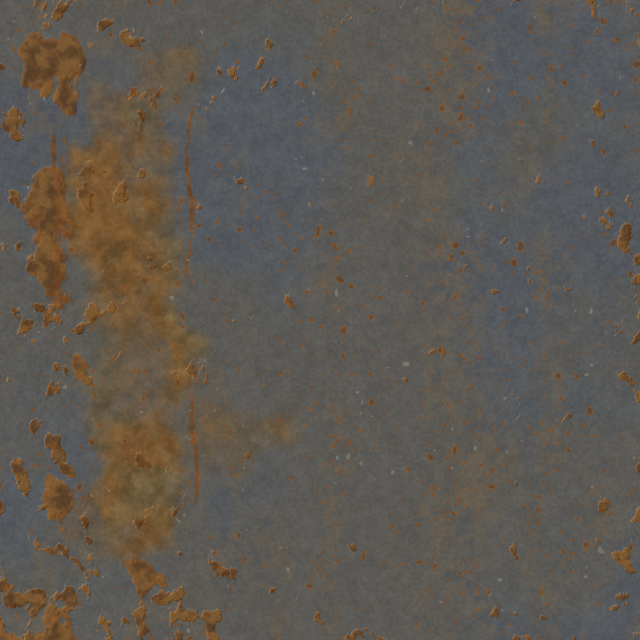
Reproduce this texture procedurally as a Shadertoy shader.

```glsl
const vec3 BLUE_STEEL = vec3(0.332, 0.348, 0.368);
const vec3 OLIVE_STEEL = vec3(0.358, 0.352, 0.335);
const vec3 HAZE = vec3(0.40, 0.355, 0.29);
const vec3 OCHRE = vec3(0.43, 0.355, 0.235);
const vec3 RUST = vec3(0.48, 0.335, 0.17);
const vec3 DARK_RUST = vec3(0.37, 0.255, 0.15);
const vec3 ORANGE = vec3(0.56, 0.33, 0.15);
const vec3 PALE = vec3(0.54, 0.53, 0.49);

float hash(vec2 p) {
    vec3 q = fract(p.xyx * 0.1031);
    q += dot(q, q.yzx + 33.33);
    return fract((q.x + q.y) * q.z);
}

float noise(vec2 p) {
    vec2 cell = floor(p), f = fract(p);
    f = f * f * (3.0 - 2.0 * f);
    float low = mix(hash(cell), hash(cell + vec2(1, 0)), f.x);
    float high = mix(hash(cell + vec2(0, 1)), hash(cell + vec2(1, 1)), f.x);
    return mix(low, high, f.y);
}

float fbm(vec2 p) {
    float sum = 0.0, gain = 0.516;
    for (int i = 0; i < 5; i++) {
        sum += gain * noise(p);
        p = mat2(0.8, 0.6, -0.6, 0.8) * p * 2.0 + 17.3;
        gain *= 0.5;
    }
    return sum;
}

// Soft bump around a centre value
float bell(float x, float centre, float width) {
    float t = (x - centre) / width;
    return exp(-t * t);
}

// Soft-edged rectangle
float softBox(vec2 p, vec2 low, vec2 high, float blur) {
    vec2 s = smoothstep(low - blur, low + blur, p)
           * (1.0 - smoothstep(high - blur, high + blur, p));
    return s.x * s.y;
}

// Cellular pits: distance to scattered ovals, in canvas units
float pitDistance(vec2 p, float scale, float density) {
    vec2 q = p * scale, cell = floor(q);
    float nearest = 1.0;
    for (int y = -1; y <= 1; y++)
    for (int x = -1; x <= 1; x++) {
        vec2 id = cell + vec2(x, y);
        vec2 centre = id + vec2(hash(id + 3.7), hash(id + 71.9));
        float size = mix(0.10, 0.32, pow(hash(id + 29.1), 2.0));
        vec2 offset = (q - centre) * vec2(1.0, mix(0.55, 1.1, hash(id + 51.3)));
        float d = length(offset) - size;
        if (hash(id + scale) < density) nearest = min(nearest, d);
    }
    return nearest / scale;
}

float fillPit(float d) {
    return 1.0 - smoothstep(-0.0012, 0.0010, d);
}

// Thin vertical crack with a wandering course
float crack(vec2 p, float x, float low, float high) {
    float course = x + 0.004 * sin(p.y * 31.0) + 0.010 * (fbm(p * 24.0) - 0.5);
    float width = 0.004 * noise(vec2(x * 90.0, p.y * 35.0));
    float line = 1.0 - smoothstep(width, width + 0.002, abs(p.x - course));
    return line * smoothstep(low, low + 0.02, p.y) * (1.0 - smoothstep(high - 0.02, high, p.y));
}

// Vertical lanes where corrosion gathers
float lanes(vec2 p) {
    float x = p.x + 0.012 * sin(p.y * 13.0) + 0.03 * (noise(p * 18.0) - 0.5);
    float sum = bell(x, 0.525, 0.018) + bell(x, 0.71, 0.045) + bell(x, 0.85, 0.016);
    return sum * smoothstep(0.3, 0.65, noise(vec2(x * 4.0, p.y * 7.0)));
}

// Flaked paint: small worms plus large chips, positive inside
float flakeField(vec2 p) {
    float edges = (1.0 - smoothstep(0.02, 0.5, p.x)) + smoothstep(0.80, 1.0, p.x)
                + 0.5 * smoothstep(0.86, 1.0, p.y) + 0.5 * (1.0 - smoothstep(0.0, 0.22, p.y));
    vec2 bent = p + 0.006 * vec2(sin(p.y * 47.0), sin(p.x * 53.0));
    float worms = fbm(bent * vec2(36.0, 29.0)) - 0.80 + 0.135 * min(edges, 1.1);
    float gather = bell(p.x, 0.08, 0.055) + bell(p.x, 0.27, 0.10) * bell(p.y, 0.08, 0.07);
    float chips = fbm(bent * vec2(14.0, 10.0) + 8.0) - mix(0.86, 0.53, min(gather, 1.0));
    return max(worms, chips);
}

void mainImage(out vec4 fragColor, in vec2 fragCoord) {
    vec2 p = fragCoord / iResolution.xy;
    float broad = fbm(p * vec2(5.0, 4.0) + 2.0);
    float fine = fbm(p * 60.0);
    float grain = noise(p * 250.0) - 0.5;

    // Steel with faint olive haze
    vec3 colour = mix(BLUE_STEEL, OLIVE_STEEL, smoothstep(0.36, 0.62, broad));
    float lane = lanes(p);
    float haze = 0.45 * smoothstep(0.48, 0.75, fbm(p * vec2(16.0, 7.0) + 31.0)) + 0.5 * lane;
    colour = mix(colour, HAZE, haze * smoothstep(0.3, 0.65, fine));

    // Broad rust stains
    vec2 warped = p + 0.13 * (vec2(fbm(p * 11.0), fbm(p * 11.0 + 40.0)) - 0.5);
    float stain = softBox(warped, vec2(0.135, 0.13), vec2(0.29, 0.89), 0.024);
    stain = max(stain, 0.55 * softBox(warped, vec2(0.29, 0.28), vec2(0.48, 0.365), 0.025));
    stain *= 0.35 + 0.65 * smoothstep(0.32, 0.56, fbm(p * vec2(9.0, 7.0) + 5.0));
    vec3 stainColour = mix(OCHRE, RUST, smoothstep(0.38, 0.64, fbm(p * 13.0 + 63.0)));
    stainColour *= 0.80 + 0.40 * fine;
    colour = mix(colour, stainColour, stain * 0.92);

    // Flakes with bright rims and raised edges
    float field = flakeField(p);
    float flake = smoothstep(0.0, 0.025, field);
    float rim = flake * (1.0 - smoothstep(0.02, 0.07, field));
    float relief = clamp((flakeField(p + vec2(-0.0016, 0.0016)) - field) * 2.0, -0.10, 0.10);
    vec3 flakeColour = mix(DARK_RUST, RUST, smoothstep(0.35, 0.65, fine));
    flakeColour = mix(flakeColour, ORANGE, 0.55 * rim);
    colour = mix(colour, flakeColour, flake * 0.9);
    colour -= relief * smoothstep(-0.03, 0.01, field) * (1.0 - smoothstep(0.03, 0.08, field));
    float cracks = max(crack(p, 0.296, 0.56, 0.84), crack(p, 0.304, 0.21, 0.39));
    cracks = max(cracks, crack(p, 0.088, 0.54, 0.80));
    colour = mix(colour, mix(DARK_RUST, ORANGE, fine), cracks * 0.85);

    // Scattered pits and pale specks
    vec2 ragged = p + 0.007 * (vec2(noise(p * 110.0), noise(p * 110.0 + 9.0)) - 0.5);
    float cluster = smoothstep(0.42, 0.68, fbm(p * 8.0 + 12.0));
    float small = pitDistance(ragged, 115.0, 0.05 + 0.10 * cluster + 0.30 * lane);
    float large = pitDistance(ragged, 52.0, 0.03 + 0.10 * cluster + 0.12 * lane);
    float pit = min(small, large);
    vec3 pitColour = mix(ORANGE, DARK_RUST, smoothstep(0.0, -0.003, pit));
    colour = mix(colour, pitColour, fillPit(pit) * 0.75);
    float speck = fillPit(pitDistance(ragged + 0.37, 90.0, 0.015));
    colour = mix(colour, PALE, speck * 0.6);

    colour += 0.035 * grain + 0.05 * (fine - 0.5);
    fragColor = vec4(colour, 1.0);
}
```
